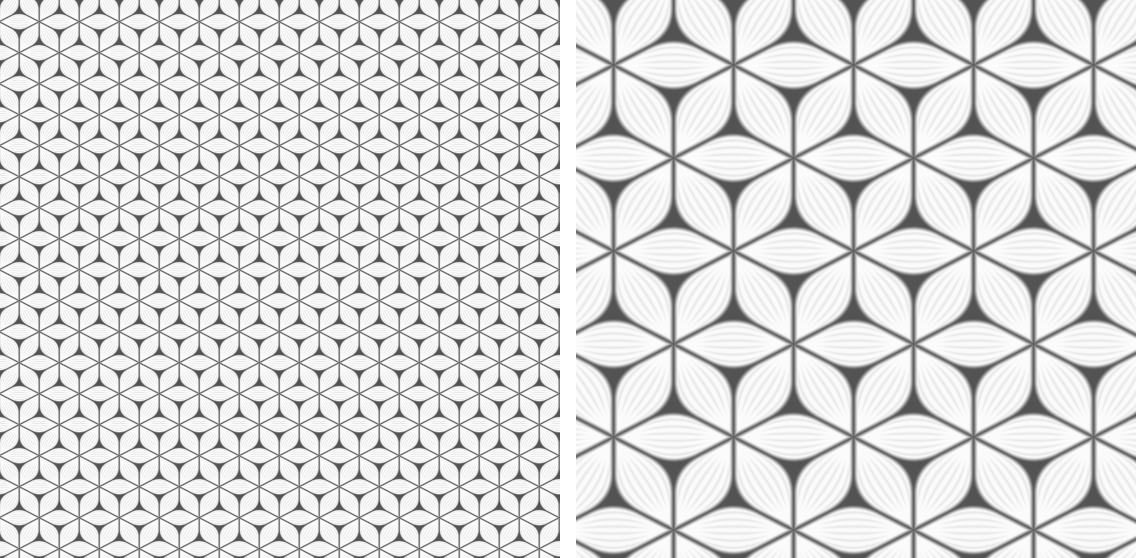
Left, the full canvas; right, a detail of the centre.
This pattern is drawn by a Shadertoy shader. Its source:

```glsl
// Seamless lattice of six-petal stars: rounded white petals ringed with faint contours, on dark grey.

const float COLUMNS = 14.0;               // whole star spacings across
const float ROWS = 18.0;                  // star rows up, even so the stagger wraps
const vec2 LATTICE_SHIFT = vec2(0.52, -0.30);

// Lengths below are in star spacings
const float LINE_HALF_WIDTH = 0.016;
const float EDGE_SOFTNESS = 0.024;
const float SHOULDER_ROUNDING = 0.40;
const float RING_COUNT = 3.5;
const float RING_MIN_SPACING = 0.027;
const float RING_STRENGTH = 0.07;

const vec3 LINE_COLOR = vec3(0.325);
const vec3 PETAL_COLOR = vec3(0.985);

const float PI = 3.14159265;
const float ROW_HEIGHT = 0.8660254;       // height of a unit triangle
const float EDGE_SLOPE = 0.5773503;       // tan(30 degrees)

float smoothMin(float a, float b, float k) {
    float h = max(k - abs(a - b), 0.0) / k;
    return min(a, b) - 0.25 * h * h * k;
}

mat2 rotation(float angle) {
    float c = cos(angle), s = sin(angle);
    return mat2(c, s, -s, c);
}

// Horizontal petals joining neighbouring stars:
// x = depth inside the petal, y = half height here, z = 0 on the axis to 1 on the rim
vec3 petalRow(vec2 p) {
    float row = round(p.y / ROW_HEIGHT);
    float along = fract(p.x - 0.5 * row);
    float across = abs(p.y - row * ROW_HEIGHT);
    float halfHeight = EDGE_SLOPE * smoothMin(along, 1.0 - along, SHOULDER_ROUNDING);
    float depth = (halfHeight - across) * ROW_HEIGHT;
    return vec3(depth, halfHeight, across / max(halfHeight, 1e-4));
}

void mainImage(out vec4 fragColor, in vec2 fragCoord) {
    vec2 uv = fragCoord / iResolution.xy;
    vec2 p = uv * vec2(COLUMNS, ROWS) + LATTICE_SHIFT;
    p.y *= ROW_HEIGHT;
    float pixel = COLUMNS / iResolution.x;

    // Keep the petal that holds this point, out of three directions
    vec3 petal = vec3(-1.0, 0.0, 0.0);
    for (int i = 0; i < 3; i++) {
        vec3 candidate = petalRow(rotation(float(i) * PI / 3.0) * p);
        if (candidate.x > petal.x) petal = candidate;
    }

    // Nested contours, fading where they crowd at the petal ends
    float ringSpacing = petal.y / RING_COUNT;
    float ringFade = smoothstep(1.0, 2.2, ringSpacing / max(pixel, RING_MIN_SPACING));
    float ring = 0.5 + 0.5 * cos(2.0 * PI * RING_COUNT * (1.0 - petal.z));
    vec3 petalColor = PETAL_COLOR - RING_STRENGTH * ringFade * ring * ring;

    // Dark joints and outlines
    float softness = max(EDGE_SOFTNESS, 0.75 * pixel);
    float inside = smoothstep(LINE_HALF_WIDTH - softness, LINE_HALF_WIDTH + softness, petal.x);
    fragColor = vec4(mix(LINE_COLOR, petalColor, inside), 1.0);
}
```
